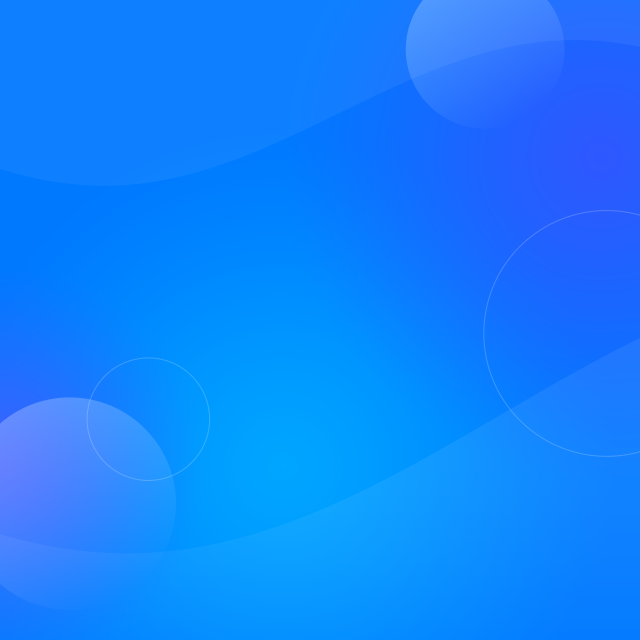
Write a WebGL 2 fragment shader that draws this background.

```glsl
#version 300 es
precision highp float;
// Blue gradient backdrop with soft glows, two waves, translucent discs and thin rings.

uniform vec2 u_resolution;
out vec4 fragColor;

const float PI = 3.14159265;

// Colours
const vec3 BASE_BLUE = vec3(0.0, 0.475, 1.0);
const vec3 CYAN = vec3(0.0, 0.65, 1.0);
const vec3 VIOLET = vec3(0.18, 0.345, 1.0);
const vec3 SOFT_VIOLET = vec3(0.24, 0.38, 1.0);
const vec3 WHITE = vec3(1.0);

// Glows: centre x, centre y, radius
const vec3 CYAN_GLOW = vec3(0.443, 0.271, 0.52);
const vec3 RIGHT_GLOW = vec3(0.94, 0.753, 0.50);
const vec3 LEFT_GLOW = vec3(0.0, 0.27, 0.32);

// Waves: mid height, amplitude, x of the trough, half wavelength
const vec4 TOP_WAVE = vec4(0.8236, 0.1139, 0.1628, 0.7357);
const vec4 BOTTOM_WAVE = vec4(0.3529, 0.2174, 0.198, 1.172);
const float TOP_WAVE_ALPHA = 0.055;
const float BOTTOM_WAVE_ALPHA = 0.07;

// Discs and rings: centre x, centre y, radius
const vec3 TOP_DISC = vec3(0.758, 0.923, 0.124);
const vec3 LEFT_DISC = vec3(0.109, 0.213, 0.166);
const vec3 SMALL_RING = vec3(0.2318, 0.345, 0.0957);
const vec3 LARGE_RING = vec3(0.948, 0.479, 0.192);
const float DISC_ALPHA = 0.25;
const float RING_ALPHA = 0.24;
const float RING_WIDTH = 0.0013;

// Radial falloff, mostly linear with a gentle shoulder
float glow(vec2 p, vec3 g) {
    float t = clamp(1.0 - distance(p, g.xy) / g.z, 0.0, 1.0);
    return mix(t, smoothstep(0.0, 1.0, t), 0.4);
}

float waveHeight(float x, vec4 w) {
    return w.x - w.y * cos(PI * (x - w.z) / w.w);
}

// Antialiased coverage of the inside of a signed distance
float fill(float d, float pixel) {
    return clamp(0.5 - d / pixel, 0.0, 1.0);
}

// Disc that fades from its upper left to its lower right
float disc(vec2 p, vec3 c, float pixel) {
    vec2 q = (p - c.xy) / c.z;
    float fade = clamp(0.5 + 0.5 * dot(q, normalize(vec2(-0.6, 1.0))), 0.0, 1.0);
    return DISC_ALPHA * fade * fill(length(q) * c.z - c.z, pixel);
}

float ring(vec2 p, vec3 c, float pixel) {
    float d = abs(distance(p, c.xy) - c.z);
    float width = max(RING_WIDTH, pixel);
    float coverage = clamp((0.5 * (width + pixel) - d) / pixel, 0.0, 1.0);
    return RING_ALPHA * coverage * RING_WIDTH / width;
}

void main() {
    vec2 p = gl_FragCoord.xy / u_resolution.y;
    float pixel = 1.0 / u_resolution.y;

    // Gradient field
    vec3 color = mix(BASE_BLUE, CYAN, glow(p, CYAN_GLOW));
    color = mix(color, VIOLET, glow(p, RIGHT_GLOW));
    color = mix(color, SOFT_VIOLET, glow(p, LEFT_GLOW));

    // Pale wave bands
    float above = fill(waveHeight(p.x, TOP_WAVE) - p.y, pixel);
    float below = fill(p.y - waveHeight(p.x, BOTTOM_WAVE), pixel);
    color = mix(color, WHITE, TOP_WAVE_ALPHA * above);
    color = mix(color, WHITE, BOTTOM_WAVE_ALPHA * below * smoothstep(-0.15, 0.3, p.y));

    // Translucent discs
    color = mix(color, WHITE, disc(p, TOP_DISC, pixel));
    color = mix(color, WHITE, disc(p, LEFT_DISC, pixel));

    // Thin outlines
    color = mix(color, WHITE, ring(p, SMALL_RING, pixel));
    color = mix(color, WHITE, ring(p, LARGE_RING, pixel));

    fragColor = vec4(color, 1.0);
}
```
